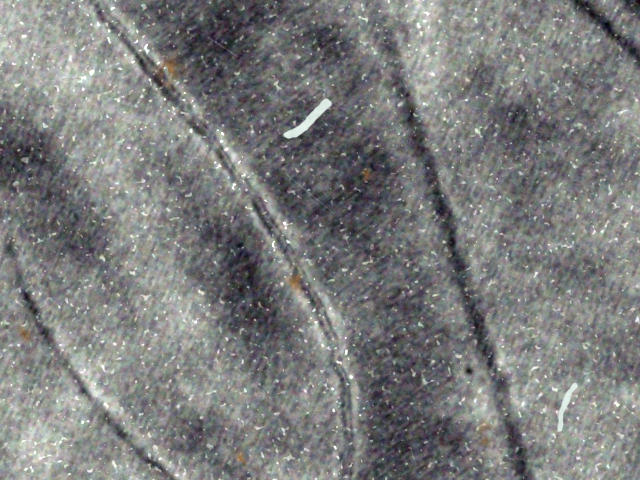
A Shadertoy shader for this texture:

```glsl
// Scuffed grey mineral surface with a curved ridge, long grooves, rust and pale fibres.
#define BASE_TONE 0.515
#define BROAD_CONTRAST 1.25
#define GRAIN_AMOUNT 0.46
#define GRAIN_SCALE 125.0
#define MOTTLE_AMOUNT 0.30
#define SPARKLE_AMOUNT 0.45
#define TINT_AMOUNT 0.09
#define RUST_COLOR vec3(0.58, 0.38, 0.18)
#define FIBRE_COLOR vec3(0.89, 0.95, 0.92)

float hash(vec2 p) {
    return fract(sin(dot(p, vec2(127.1, 311.7))) * 43758.5);
}
float noise(vec2 p) {
    vec2 i = floor(p), f = fract(p);
    f = f * f * (3.0 - 2.0 * f);
    return mix(mix(hash(i), hash(i + vec2(1, 0)), f.x),
               mix(hash(i + vec2(0, 1)), hash(i + 1.0), f.x), f.y);
}
float fbm(vec2 p) {
    float sum = 0.0, amp = 0.53;
    for (int i = 0; i < 4; i++) {
        sum += amp * noise(p);
        p = mat2(1.6, 1.2, -1.2, 1.6) * p + 7.3;
        amp *= 0.5;
    }
    return sum;
}
vec2 turn(vec2 p, float a) {
    return vec2(cos(a) * p.x + sin(a) * p.y, cos(a) * p.y - sin(a) * p.x);
}
// Soft rotated ellipse
float blob(vec2 p, float x, float y, float rx, float ry, float angle) {
    vec2 q = turn(p - vec2(x, y), angle) / vec2(rx, ry);
    return exp(-dot(q, q));
}
// Soft line at a signed distance
float band(float d, float center, float width) {
    float q = (d - center) / width;
    return exp(-q * q);
}
// Slightly arched capsule
float stroke(vec2 p, vec2 a, vec2 b, float radius, float arch) {
    vec2 ab = b - a;
    float aa = 1.0 / iResolution.y;
    float t = clamp(dot(p - a, ab) / dot(ab, ab), 0.0, 1.0);
    vec2 bend = vec2(-ab.y, ab.x) * arch * sin(3.14 * t);
    return 1.0 - smoothstep(radius - aa, radius + aa, length(p - a - ab * t - bend));
}

void mainImage(out vec4 fragColor, in vec2 fragCoord) {
    vec2 p = fragCoord / iResolution.y;
    float y = p.y;
    vec2 w = p + 0.022 * (vec2(fbm(p * 20.0), fbm(p * 20.0 + 40.0)) - 0.5);

    // Signed distances to the ridge and grooves
    float ridge = (w.x - 0.715 - y * (0.187 + y * (0.389 * y - 1.101))) * mix(1.0, 0.74, y);
    float groove = (w.x - 1.094 + 0.29 * y + 0.03 * y * y) * 0.95;
    float crease = (w.x - 0.365 + 1.17 * y - 0.98 * y * y) * 0.72;
    float corner = dot(w - vec2(1.265, 0.94), vec2(0.67, 0.74));

    // Broad dark and light regions
    float strip = smoothstep(0.02, 0.06, ridge) * (1.0 - smoothstep(-0.11, -0.03, groove));
    float broad = MOTTLE_AMOUNT * (fbm(p * 12.0 + 3.0) - 0.5) - 0.10 * strip;
    broad -= 0.10 * blob(w, 0.75, 0.56, 0.11, 0.18, 0.35);
    broad -= 0.09 * blob(w, 0.44, 0.95, 0.15, 0.1, -0.6);
    broad -= 0.06 * blob(w, 0.82, 0.06, 0.1, 0.12, 0.0);
    broad -= 0.23 * blob(w, 0.53, 0.33, 0.08, 0.16, 0.15);
    broad -= 0.11 * blob(w, 0.42, 0.57, 0.06, 0.18, 0.6);
    broad -= 0.14 * blob(w, 0.41, 0.09, 0.06, 0.07, 0.0);
    broad -= 0.18 * blob(w, 0.06, 0.66, 0.12, 0.1, -0.7);
    broad -= 0.13 * blob(w, 0.19, 0.5, 0.08, 0.17, 0.6);
    broad -= 0.13 * blob(w, 1.08, 0.73, 0.14, 0.12, -0.5);
    broad += 0.12 * blob(w, 0.1, 0.88, 0.24, 0.09, -0.8);
    broad += 0.11 * blob(w, 0.3, 0.5, 0.06, 0.3, 0.5);
    broad += 0.22 * blob(w, 0.89, 0.91, 0.05, 0.12, 0.1);
    broad += 0.12 * blob(w, 0.08, 0.06, 0.2, 0.22, 0.0);
    float tone = BASE_TONE + BROAD_CONTRAST * broad;

    // Ridge flanks, fissures and groove shadows
    float broken = 0.3 + 1.4 * noise(p * 32.0);
    float edges = band(ridge, -0.018, 0.009) + band(ridge, 0.022, 0.012);
    tone += 0.13 * edges * broken;
    tone -= 0.2 * band(ridge, -0.003, 0.007) * broken * mix(0.5, 1.3, y);
    tone -= 0.13 * band(ridge, 0.012, 0.004) * broken;
    tone -= 0.23 * band(groove, 0.0, 0.017) * (1.0 - 0.7 * smoothstep(0.75, 1.0, y));
    tone += 0.05 * band(groove, -0.045, 0.025) + 0.09 * band(groove, 0.026, 0.01) * broken;
    float creaseFade = 1.0 - smoothstep(0.4, 0.54, y);
    tone += (0.13 * band(crease, 0.016, 0.012) - 0.2 * band(crease, -0.004, 0.009)) * broken * creaseFade;
    tone -= 0.34 * band(corner, 0.0, 0.014) + 0.35 * smoothstep(0.05, 0.09, corner);

    // Slanted scuffing, granular relief and crystals
    float scuff = mix(noise(turn(p, 1.15) * vec2(60, 170)), noise(turn(p, 0.65) * vec2(60, 170)), strip);
    float grain = 0.65 * fbm(turn(p, 0.4) * GRAIN_SCALE) + 0.35 * scuff;
    float crystal = noise(turn(p, 0.3) * 160.0 + 11.0) * noise(turn(p, 1.1) * 130.0 + 31.0);
    tone += GRAIN_AMOUNT * (grain - 0.5) + SPARKLE_AMOUNT * smoothstep(0.4, 0.85, crystal) * (0.8 + edges);
    vec2 q = turn(p, 0.8) * 120.0;
    vec3 tint = vec3(noise(q + 21.0), noise(q + 52.0), noise(q + 83.0)) - 0.5;
    vec3 hue = mix(vec3(0, -0.005, 0.022), vec3(0.0, 0.012, -0.014), smoothstep(0.25, 0.7, tone));
    vec3 col = tone + hue + TINT_AMOUNT * tint;

    // Rust stains: position and size
    vec3 rust[6] = vec3[6](vec3(0.35, 0.85, 0.025), vec3(0.62, 0.41, 0.018), vec3(0.76, 0.635, 0.012),
        vec3(1.01, 0.097, 0.02), vec3(0.507, 0.042, 0.012), vec3(0.047, 0.306, 0.014));
    float rough = smoothstep(0.2, 0.6, noise(p * 90.0));
    for (int i = 0; i < 6; i++) {
        float stain = blob(w, rust[i].x, rust[i].y, 0.8 * rust[i].z, 1.1 * rust[i].z, 0.0);
        col = mix(col, RUST_COLOR * (0.5 + grain), 0.75 * stain * rough);
    }
    // Pits, scratches and fibres
    col *= 1.0 - 0.9 * blob(p, 0.977, 0.227, 0.008, 0.008, 0.0);
    col *= 1.0 - 0.7 * blob(p, 0.943, 0.493, 0.006, 0.008, 0.0);
    col += 0.18 * stroke(p, vec2(0.434, 0.922), vec2(0.495, 0.882), 0.001, 0.0);
    col += 0.14 * stroke(p, vec2(0.599, 0.635), vec2(0.694, 0.557), 0.001, 0.0);
    float fibre = max(stroke(w, vec2(0.599, 0.714), vec2(0.682, 0.786), 0.009, -0.06),
                      stroke(w, vec2(1.163, 0.111), vec2(1.193, 0.193), 0.006, 0.06));
    col = mix(col, FIBRE_COLOR + 0.1 * (grain - 0.5), 0.95 * fibre);
    fragColor = vec4(clamp(col, 0.0, 1.0), 1.0);
}
```
